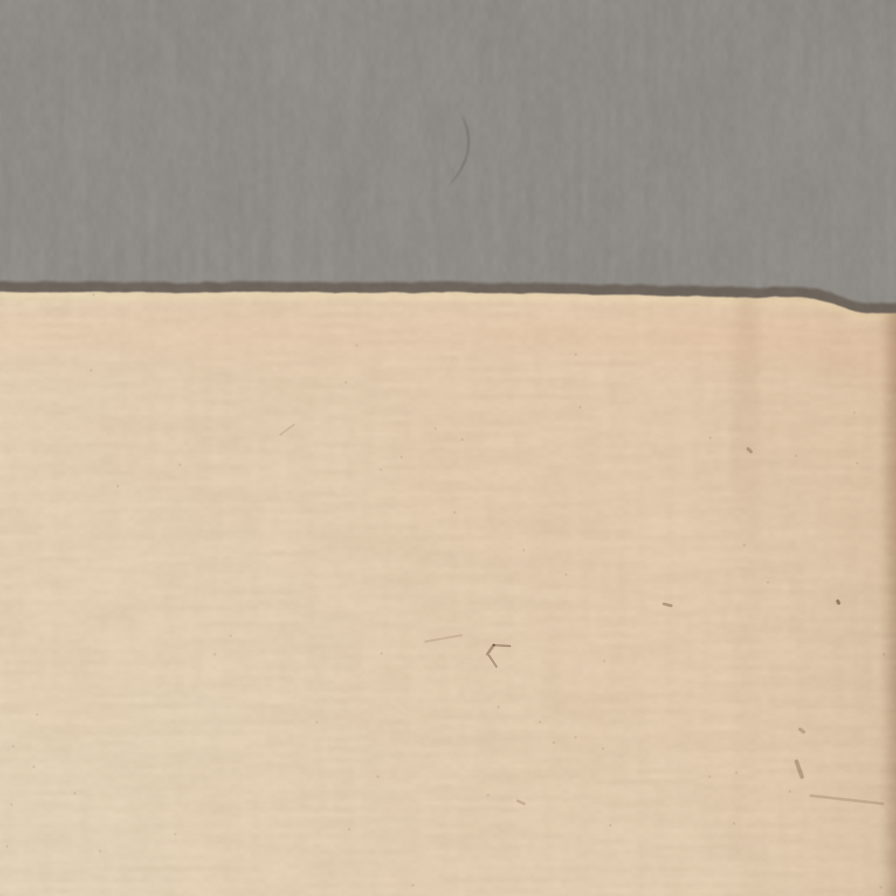
A Shadertoy shader for this texture:

```glsl
float hash(vec2 p) {
    vec3 q = fract(vec3(p.xyx) * 0.1031);
    q += dot(q, q.yzx + 33.33);
    return fract((q.x + q.y) * q.z);
}

float noise(vec2 p) {
    vec2 cell = floor(p), f = fract(p);
    f = f * f * (3.0 - 2.0 * f);
    float low = mix(hash(cell), hash(cell + vec2(1, 0)), f.x);
    float high = mix(hash(cell + vec2(0, 1)), hash(cell + vec2(1, 1)), f.x);
    return mix(low, high, f.y);
}

float fbm(vec2 p) {
    float sum = 0.0, gain = 0.5;
    for (int i = 0; i < 4; i++) {
        sum += gain * (noise(p) - 0.5);
        p = p * 2.03 + 17.0;
        gain *= 0.5;
    }
    return sum;
}

float stroke(vec2 p, vec2 a, vec2 b, float width) {
    vec2 d = b - a;
    float t = clamp(dot(p - a, d) / dot(d, d), 0.0, 1.0);
    return 1.0 - smoothstep(0.3 * width, width, length(p - a - d * t));
}

// Height of the torn upper edge, dipping at the right corner
float paperTop(float x) {
    float drop = 0.001 * x + 0.005 * smoothstep(0.5, 0.9, x)
               + 0.018 * smoothstep(0.895, 0.975, x);
    return 0.674 - drop + 0.003 * fbm(vec2(x * 45.0, 3.0));
}

vec3 backingColor(vec2 p) {
    vec3 color = vec3(0.56, 0.545, 0.525) + 0.025 * fbm(p * 9.0);
    color += 0.035 * fbm(p * vec2(190.0, 110.0));
    color += 0.018 * (noise(p * vec2(130.0, 14.0)) - 0.5);

    // Curved hair
    float bend = 0.523 - 9.0 * pow(p.y - 0.842, 2.0);
    float hair = 1.0 - smoothstep(0.0008, 0.003, abs(p.x - bend));
    hair *= smoothstep(0.785, 0.81, p.y) * (1.0 - smoothstep(0.86, 0.878, p.y));
    return color - 0.055 * hair;
}

float paperMarks(vec2 p) {
    float marks = 0.0;

    // Hooked fibre near the centre
    marks += 0.22 * stroke(p, vec2(0.544, 0.270), vec2(0.551, 0.280), 0.0025);
    marks += 0.20 * stroke(p, vec2(0.551, 0.280), vec2(0.569, 0.279), 0.002);
    marks += 0.20 * stroke(p, vec2(0.546, 0.268), vec2(0.554, 0.256), 0.002);
    marks += 0.08 * stroke(p, vec2(0.475, 0.284), vec2(0.515, 0.291), 0.002);

    // Dark flecks and scratches toward the right
    marks += 0.20 * stroke(p, vec2(0.741, 0.326), vec2(0.749, 0.324), 0.0025);
    marks += 0.28 * stroke(p, vec2(0.935, 0.329), vec2(0.936, 0.327), 0.003);
    marks += 0.16 * stroke(p, vec2(0.835, 0.499), vec2(0.838, 0.496), 0.003);
    marks += 0.17 * stroke(p, vec2(0.889, 0.150), vec2(0.895, 0.133), 0.0035);
    marks += 0.14 * stroke(p, vec2(0.893, 0.186), vec2(0.897, 0.183), 0.003);
    marks += 0.10 * stroke(p, vec2(0.905, 0.112), vec2(0.985, 0.103), 0.0025);
    marks += 0.12 * stroke(p, vec2(0.578, 0.106), vec2(0.585, 0.103), 0.0025);
    marks += 0.07 * stroke(p, vec2(0.313, 0.515), vec2(0.328, 0.526), 0.002);

    // Sparse scattered specks
    vec2 grid = p * 32.0, cell = floor(grid);
    vec2 center = 0.2 + 0.6 * vec2(hash(cell + 7.0), hash(cell + 41.0));
    float speck = 1.0 - smoothstep(0.02, 0.08, length(fract(grid) - center));
    return marks + 0.06 * speck * step(0.91, hash(cell + 83.0));
}

vec3 paperColor(vec2 p, float depth) {
    float warmth = clamp(0.75 * p.x + 0.45 * (p.y - 0.25) + 0.4 * fbm(p * 4.0), 0.0, 1.0);
    vec3 color = mix(vec3(0.882, 0.812, 0.707), vec3(0.874, 0.772, 0.660), warmth);
    color += vec3(0.008, -0.007, -0.008) * exp(-pow((depth - 0.045) / 0.03, 2.0));

    // Laid lines and fine grain
    color += 0.022 * (noise(p * vec2(16.0, 165.0)) - 0.5);
    color += 0.012 * (noise(p * vec2(95.0, 12.0)) - 0.5);
    color += 0.030 * fbm(p * vec2(130.0, 180.0));

    // Soft vertical fold and shaded right margin
    float fold = exp(-pow((p.x - 0.833) / 0.017, 2.0));
    color -= vec3(0.030, 0.034, 0.034) * fold * (0.35 + 0.65 * smoothstep(0.35, 0.58, p.y));
    color -= 0.018 * smoothstep(0.82, 1.0, p.x);
    color -= vec3(0.14, 0.15, 0.15) * smoothstep(0.978, 1.005, p.x);

    // Pale exposed fibres along the tear
    color += vec3(0.015, 0.025, 0.005) * (1.0 - smoothstep(0.004, 0.014, depth));
    return color - paperMarks(p) * vec3(0.95, 1.0, 0.95);
}

void mainImage(out vec4 fragColor, in vec2 fragCoord) {
    vec2 p = fragCoord / iResolution.xy;
    float above = p.y - paperTop(p.x);
    float blur = max(0.0018, 1.0 / iResolution.y);

    // Contact shadow above the sheet
    float shadowTop = 0.0115 + 0.003 * fbm(vec2(p.x * 60.0, 9.0));
    float shadow = 1.0 - smoothstep(shadowTop - 0.003, shadowTop + 0.003, above);
    vec3 shade = vec3(0.43, 0.395, 0.36) + 0.04 * fbm(p * 120.0);
    vec3 color = mix(backingColor(p), shade, shadow);

    float sheet = 1.0 - smoothstep(-blur, blur, above);
    color = mix(color, paperColor(p, -above), sheet);
    fragColor = vec4(clamp(color, 0.0, 1.0), 1.0);
}
```
